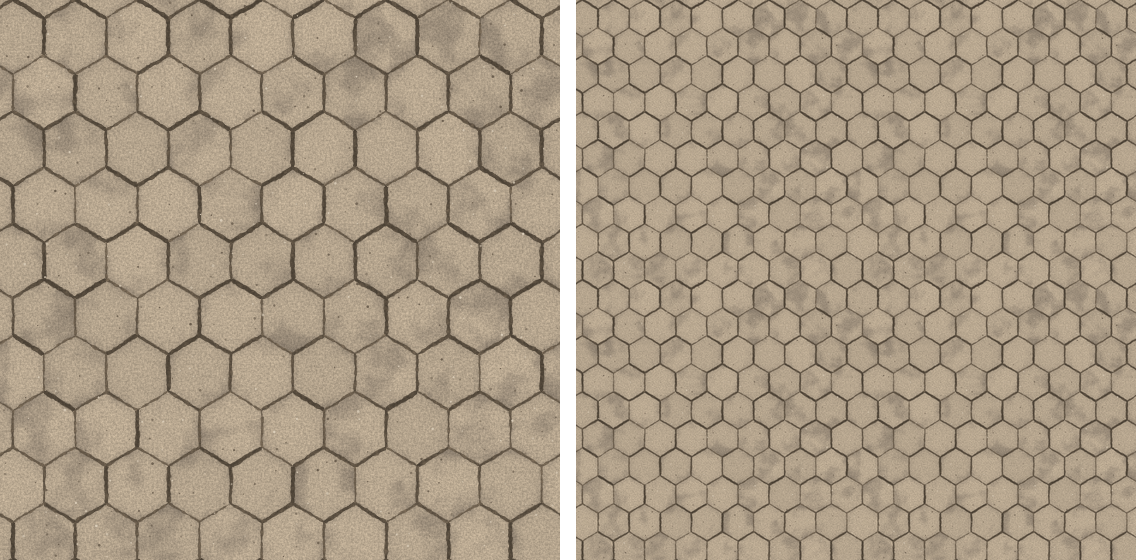
Left: one tile. Right: repeated 2 by 2.
This texture is drawn by a WebGL 2 fragment shader. Its source:

```glsl
#version 300 es
precision highp float;
// Weathered hexagonal concrete pavers with dark, crumbling joints; tiles seamlessly.

uniform vec2 u_resolution;
out vec4 fragColor;

const ivec2 REPEATS = ivec2(9, 5);            // pavers across, pairs of rows up
const vec2 LATTICE = vec2(1.0, 1.7320508);    // pitch of one pair of rows, paver width = 1
const vec2 SLANT = vec2(0.5, 0.8660254);      // normal of the sloping sides
const vec2 OFFSET = vec2(0.207, 0.672);       // lattice phase, in repeats

const vec3 STONE = vec3(0.722, 0.656, 0.564);
const vec3 STAIN = vec3(0.530, 0.480, 0.420);
const vec3 JOINT_DARK = vec3(0.305, 0.265, 0.215);
const vec3 JOINT_DUSTY = vec3(0.475, 0.415, 0.340);
const vec3 GRIT_PALE = vec3(0.860, 0.810, 0.730);
const vec3 GRIT_DARK = vec3(0.400, 0.350, 0.290);

const float JOINT_MIN = 0.014;                // half widths, in paver widths
const float JOINT_MAX = 0.034;
const float CRUMBLE = 0.020;                  // raggedness of the joint edges
const float WOBBLE = 0.018;                   // irregularity of the paver outlines
const float GRAIN = 0.15;
const float TONE_SPREAD = 0.045;              // brightness range between pavers
const int GRIT_CELLS = 54;
const float GRIT_SHARE = 0.17;

// Three random values per cell, wrapping at the period
vec3 hash(ivec2 cell, ivec2 period, int salt) {
  uvec3 v = uvec3(ivec3((cell + 4 * period) % period, salt));
  v = v * 1664525u + 1013904223u;
  for (int i = 0; i < 2; i++) {
    v.x += v.y * v.z;
    v.y += v.z * v.x;
    v.z += v.x * v.y;
    v ^= v >> 16u;
  }
  return vec3(v & 0xffffu) / 65536.0;
}

float gradientAt(ivec2 cell, vec2 d, int period, int salt) {
  float angle = 6.2831853 * hash(cell, ivec2(period), salt).x;
  return dot(vec2(cos(angle), sin(angle)), d);
}

// Gradient noise that repeats over the canvas, about -0.7 to 0.7
float noise(vec2 uv, int period, int salt) {
  vec2 p = uv * float(period);
  ivec2 i = ivec2(floor(p));
  vec2 f = fract(p);
  vec2 w = f * f * f * (f * (f * 6.0 - 15.0) + 10.0);
  vec2 e = vec2(1.0, 0.0);
  float low = mix(gradientAt(i, f, period, salt),
                  gradientAt(i + ivec2(1, 0), f - e.xy, period, salt), w.x);
  float high = mix(gradientAt(i + ivec2(0, 1), f - e.yx, period, salt),
                   gradientAt(i + ivec2(1, 1), f - e.xx, period, salt), w.x);
  return mix(low, high, w.y);
}

float fbm(vec2 uv, int period, int salt) {
  float sum = 0.0, gain = 1.0;
  for (int i = 0; i < 4; i++) {
    sum += gain * noise(uv, period, salt + i);
    period *= 2;
    gain *= 0.5;
  }
  return sum;
}

void main() {
  vec2 uv = gl_FragCoord.xy / u_resolution;
  float pixel = float(REPEATS.x) / u_resolution.x;

  // Nearest paver centre out of two interleaved lattices
  vec2 p = (uv * vec2(REPEATS) - OFFSET) * LATTICE;
  p += WOBBLE * vec2(noise(uv, 31, 1), noise(uv, 31, 2));
  vec2 idA = round(p / LATTICE);
  vec2 idB = floor(p / LATTICE) + 0.5;
  vec2 dA = p - idA * LATTICE, dB = p - idB * LATTICE;
  bool useA = dot(dA, dA) < dot(dB, dB);
  vec2 id = useA ? idA : idB;
  vec2 d = useA ? dA : dB;

  // Distance to the nearest side, and the random values of paver and side
  vec2 a = abs(d);
  float slope = dot(a, SLANT);
  float edge = 0.5 - max(a.x, slope);
  vec2 side = a.x > slope ? vec2(0.5 * sign(d.x), 0.0) : 0.25 * sign(d);
  vec3 paver = hash(ivec2(id * 4.0), REPEATS * 4, 3);
  vec3 seam = hash(ivec2((id + side) * 4.0), REPEATS * 4, 4);

  // Paver face: tone, blotches, dirt towards the rim, sandy grain
  float blotch = fbm(uv + paver.xy, 11, 10);
  float stain = smoothstep(0.05, 0.75, blotch + 0.3 * paver.z * paver.z);
  float rim = exp(-edge * 13.0) * (0.38 + 0.5 * fbm(uv, 17, 20));
  vec3 color = mix(STONE, STAIN, clamp(0.6 * stain + rim, 0.0, 0.85));
  color *= 1.0 + TONE_SPREAD * (paver.x - 0.5) + 0.03 * noise(uv, 60, 30);
  float grain = noise(uv, 233, 31) + 0.8 * noise(uv, 397, 32);

  // Joints: width and dust vary by side, edges crumble
  float wear = clamp(seam.x + 0.6 * noise(uv, 13, 40), 0.0, 1.0);
  float crumbs = noise(uv, 97, 41) + 0.5 * noise(uv, 190, 42);
  float halfWidth = mix(JOINT_MAX, JOINT_MIN, wear) + CRUMBLE * crumbs;
  float feather = max(0.012, 0.6 * pixel);
  float joint = 1.0 - smoothstep(halfWidth - feather, halfWidth + feather, edge);
  float dust = clamp(0.65 * wear + 0.6 * crumbs, 0.0, 1.0);
  color = mix(color, mix(JOINT_DARK, JOINT_DUSTY, dust), joint);
  color *= 1.0 + GRAIN * grain;

  // Scattered pale grit and dark pits
  vec2 g = uv * float(GRIT_CELLS);
  vec3 grit = hash(ivec2(floor(g)), ivec2(GRIT_CELLS), 50);
  vec3 kind = hash(ivec2(floor(g)), ivec2(GRIT_CELLS), 51);
  float radius = mix(0.05, 0.13, kind.y * kind.y);
  float soft = max(0.03, 0.7 * float(GRIT_CELLS) / u_resolution.x);
  float speck = 1.0 - smoothstep(radius - soft, radius + soft,
                                 length(fract(g) - mix(vec2(0.25), vec2(0.75), grit.xy)));
  speck *= step(grit.z, GRIT_SHARE) * mix(0.5, 1.0, kind.z);
  color = mix(color, kind.x < 0.45 ? GRIT_PALE : GRIT_DARK, speck);

  fragColor = vec4(color, 1.0);
}
```
